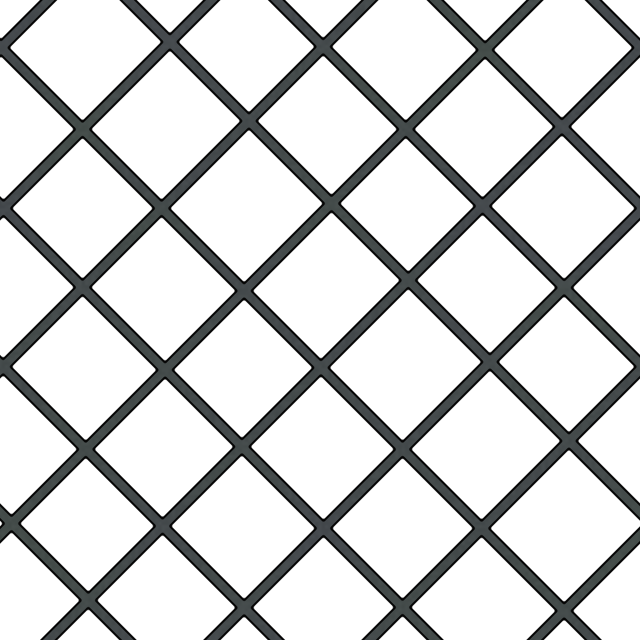
Write a three.js fragment shader that draws this pattern.

```glsl
// Diagonal lattice of slate bars with black outlines on white, slightly uneven in spacing
varying vec2 vUv;

float hash(vec2 p) {
  vec3 q = fract(p.xyx * vec3(0.1031, 0.1030, 0.0973));
  q += dot(q, q.yzx + 33.33);
  return fract((q.x + q.y) * q.z);
}

// Value noise that wraps after the given number of cells
float wrappedNoise(vec2 uv, float cells) {
  vec2 p = uv * cells;
  vec2 i = floor(p);
  vec2 f = smoothstep(0.0, 1.0, p - i);
  float bottom = mix(hash(mod(i, cells)), hash(mod(i + vec2(1.0, 0.0), cells)), f.x);
  float top = mix(hash(mod(i + vec2(0.0, 1.0), cells)), hash(mod(i + 1.0, cells)), f.x);
  return mix(bottom, top, f.y);
}

// Distance to the nearest of four parallel 45 degree bars, repeating every unit
float barDistance(float across, vec4 centers) {
  vec4 d = abs(fract(across - centers + 0.5) - 0.5);
  return min(min(d.x, d.y), min(d.z, d.w)) * 0.7071;
}

// Minimum with a small fillet where both distances are alike
float filletMin(float a, float b, float radius) {
  float h = max(radius - abs(a - b), 0.0) / radius;
  return min(a, b) - 0.25 * h * h * radius;
}

void main() {
  float pixel = max(fwidth(vUv.x), fwidth(vUv.y));

  // Two crossing families of bars
  float falling = barDistance(vUv.x + vUv.y, vec4(0.2, 0.432, 0.68, 0.927));
  float rising = barDistance(vUv.x - vUv.y, vec4(0.076, 0.331, 0.578, 0.836));
  float d = filletMin(falling, rising, 0.004);

  // Slate fill drifting between cool and greenish, with faint grain
  vec3 slate = mix(vec3(0.27, 0.285, 0.305), vec3(0.265, 0.3, 0.285), wrappedNoise(vUv, 8.0));
  slate += 0.025 * (wrappedNoise(vUv, 192.0) - 0.5);

  // Soft inner edge to the outline, crisp outer edge to the ground
  float softness = max(0.001, 0.6 * pixel);
  vec3 bar = mix(slate, vec3(0.02), smoothstep(-softness, softness, d - 0.0064));
  float ground = smoothstep(-0.7 * pixel, 0.7 * pixel, d - 0.0096);
  gl_FragColor = vec4(mix(bar, vec3(1.0), ground), 1.0);
}
```
